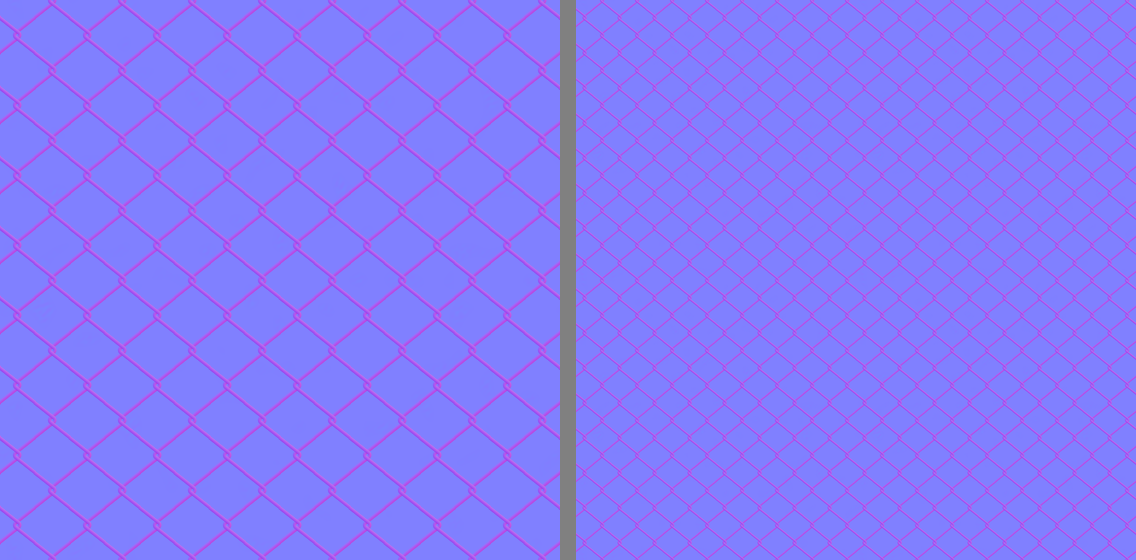
Left, the tile; right, the same tile 2 across and 2 down.
Give the GLSL for this texture map, as a Shadertoy shader.

```glsl
// Tangent-space normal map of a chain-link fence, 8 by 8 meshes, tiling on all sides.
// Each knot owns a diamond of the plane, in which two mirrored wires hook round
// a small ring; straight runs leave the ring at tangents and meet the next knot.

const float MESHES = 8.0;
const float WIRE_RADIUS = 0.024;

vec2 hashGradient(vec2 cell, vec2 period) {
    cell = mod(cell, period);
    vec3 h = fract(cell.xyx * vec3(0.1031, 0.1030, 0.0973));
    h += dot(h, h.yzx + 33.33);
    float angle = 6.28318 * fract((h.x + h.y) * h.z);
    return vec2(cos(angle), sin(angle));
}

// Gradient noise that wraps after a whole number of cells
float gradientNoise(vec2 p, vec2 period) {
    vec2 i = floor(p), f = fract(p);
    vec2 u = f * f * f * (f * (f * 6.0 - 15.0) + 10.0);
    vec2 e = vec2(1, 0);
    float a = dot(hashGradient(i, period), f);
    float b = dot(hashGradient(i + e, period), f - e);
    float c = dot(hashGradient(i + e.yx, period), f - e.yx);
    float d = dot(hashGradient(i + 1.0, period), f - 1.0);
    return mix(mix(a, b, u.x), mix(c, d, u.x), u.y);
}

// Offset from the nearest knot of a staggered lattice
vec2 nearestKnot(vec2 p) {
    vec2 a = fract(p - vec2(0.245, 0.5) + 0.5) - 0.5;
    vec2 b = fract(p - vec2(0.745, 0.0) + 0.5) - 0.5;
    return abs(a.x) + abs(a.y) < abs(b.x) + abs(b.y) ? a : b;
}

// Hooked wire bending towards +x: outward direction in xy, signed distance in z
vec3 hookedWire(vec2 q) {
    const float bend = 0.042;
    vec2 runNormal = vec2(0.62, 0.785);
    vec2 r = vec2(q.x + 0.005, abs(q.y));
    bool onRun = dot(r, vec2(-runNormal.y, runNormal.x)) > 0.0;
    vec2 outward = onRun ? runNormal : r / max(length(r), 1e-4);
    float dist = dot(r, outward) - bend;
    return vec3(outward.x, outward.y * (q.y < 0.0 ? -1.0 : 1.0), dist);
}

vec3 encodeNormal(vec2 tilt) {
    return vec3(tilt, sqrt(max(0.0, 1.0 - dot(tilt, tilt)))) * 0.5 + 0.5;
}

// Lays one wire over the colour below it
vec3 layWire(vec3 under, vec3 wire, float pixel) {
    float across = clamp(wire.z / WIRE_RADIUS, -1.0, 1.0);
    vec2 tilt = vec2(0.36, -0.31) + 0.27 * across * wire.xy;
    float cover = clamp(0.5 - (abs(wire.z) - WIRE_RADIUS) / pixel, 0.0, 1.0);
    return mix(under, encodeNormal(tilt), cover);
}

void mainImage(out vec4 fragColor, in vec2 fragCoord) {
    vec2 uv = fragCoord / iResolution.xy;
    float pixel = MESHES / min(iResolution.x, iResolution.y);

    // Flat ground with rare, faint diagonal scuffs
    vec2 slanted = vec2(uv.x + uv.y, uv.x - uv.y) * vec2(60, 110);
    float scuff = gradientNoise(slanted, vec2(60, 110));
    float patches = smoothstep(0.3, 0.55, gradientNoise(uv * 19.0, vec2(19)));
    vec3 color = encodeNormal(vec2(0.07, -0.07) * scuff * patches);

    // Two interlocked wires; the one falling to the right lies on top
    vec2 q = nearestKnot(uv * MESHES);
    vec3 leftWire = hookedWire(q);
    vec3 rightWire = hookedWire(vec2(-q.x, q.y));
    rightWire.x = -rightWire.x;
    bool leftOnTop = q.y > 0.0;
    color = layWire(color, leftOnTop ? rightWire : leftWire, pixel);
    color = layWire(color, leftOnTop ? leftWire : rightWire, pixel);

    fragColor = vec4(color, 1.0);
}
```
